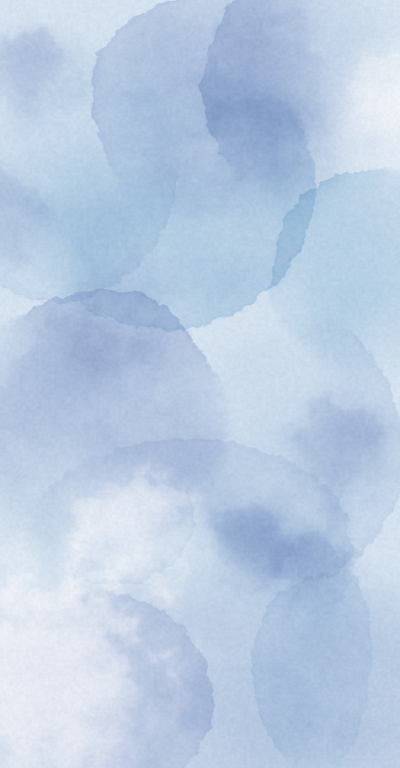
Write a Shadertoy shader that draws this background.

```glsl
// Overlapping watercolour washes in blue and lavender on pale, grained paper.
// Ragged ellipses dry crisp on one side and bleed away on the other, torn pools
// darken or lift the ink, and the summed ink tints the paper by absorption.

// Ellipse centre and radii, in canvas heights, measured from the top left
const vec4 WASH_SHAPE[12] = vec4[12](
    vec4(.267, .137, .146, .143), vec4(.390, .110, .127, .150),
    vec4(.070, .215, .163, .176), vec4(.215, .240, .195, .190),
    vec4(.500, .355, .147, .140), vec4(.124, .547, .173, .170),
    vec4(.378, .586, .148, .170), vec4(.247, .710, .215, .143),
    vec4(.150, .680, .100, .085), vec4(.137, .918, .135, .143),
    vec4(.450, .875, .125, .135), vec4(.345, .860, .140, .200));

// Direction in which pigment settles, lavender share, strength
const vec4 WASH_INK[12] = vec4[12](
    vec4(-.45, -.15, .80, .90), vec4(-.50, -.25, .75, .85),
    vec4( .30,  .60, .15, .45), vec4( .25,  .45, .05, .85),
    vec4(-.35, -.35, .00, .95), vec4( .15, -.45, .80, .95),
    vec4( .40,  .20, .50, .50), vec4( .25, -.50, .60, .40),
    vec4( .35,  .40, .30, .45), vec4( .55, -.10, .85, .60),
    vec4(-.45, -.10, .25, .50), vec4( .50, -.05, .10, .35));

// Centre, radius, amount: positive pools darken, negative ones lift to white
const vec4 POOL[12] = vec4[12](
    vec4(.045, .100, .055,  .8), vec4(.000, .270, .060,  .7),
    vec4(.330, .200, .080,  .5), vec4(.350, .090, .090,  .5),
    vec4(.450, .590, .060,  .8), vec4(.325, .710, .055, 1.0),
    vec4(.410, .730, .045,  .8), vec4(.110, .520, .100,  .4),
    vec4(.150, .405, .070,  .4), vec4(.165, .690, .070, -1.),
    vec4(.530, .150, .070, -.9), vec4(.050, .900, .140, -1.1));

vec2 hashGradient(vec2 cell) {
    vec3 h = fract(cell.xyx * vec3(.1031, .1030, .0973));
    h += dot(h, h.yzx + 33.33);
    float angle = 6.2832 * fract((h.x + h.y) * h.z);
    return vec2(cos(angle), sin(angle));
}

float gradientNoise(vec2 p) {
    vec2 i = floor(p), f = p - i;
    vec2 u = f * f * f * (f * (f * 6. - 15.) + 10.);
    vec2 e = vec2(0, 1);
    float a = dot(hashGradient(i), f);
    float b = dot(hashGradient(i + e.yx), f - e.yx);
    float c = dot(hashGradient(i + e), f - e);
    float d = dot(hashGradient(i + 1.), f - 1.);
    return mix(mix(a, b, u.x), mix(c, d, u.x), u.y);
}

float fbm(vec2 p) {
    float sum = 0., amplitude = 1.;
    for (int i = 0; i < 4; i++) {
        sum += amplitude * gradientNoise(p);
        p = mat2(1.6, 1.2, -1.2, 1.6) * p + 17.3;
        amplitude *= .5;
    }
    return sum;
}

// Pigment density of one wash: a broad soft body, plus a thin ragged film and
// a drying rim that survive only where the pigment settled
float wash(vec2 p, vec4 shape, vec2 settle, vec2 seed, float crisp) {
    vec2 q = (p - shape.xy) / shape.zw;
    float patchy = gradientNoise(p * 9. + seed);
    float ragged = .006 * fbm(p * 45. + seed) + .0025 * gradientNoise(p * 150. + seed);
    float depth = (1. - length(q)) * min(shape.z, shape.w) + ragged;
    float settled = dot(q, settle);
    float dry = smoothstep(-.25, .3, settled + .5 * patchy);
    float soft = mix(.03, crisp, dry);
    float inner = max(depth, 0.);
    float film = smoothstep(-soft, soft, depth);
    float body = smoothstep(-.01, .06, depth + .02 * patchy);
    float rim = dry * (.3 * exp(-inner / .0025) + .15 * exp(-inner / .02));
    float density = clamp(.6 + settled + .5 * patchy, 0., 1.2);
    return density * (film * (.5 + rim) + .45 * body);
}

void mainImage(out vec4 fragColor, in vec2 fragCoord) {
    vec2 p = fragCoord / iResolution.y;
    p.y = 1. - p.y;
    float crisp = max(.0014, .8 / iResolution.y);
    float blotch = fbm(p * 9. + 4.);
    vec2 bend = vec2(gradientNoise(p * 6.), gradientNoise(p * 6. + 31.));
    float tear = fbm(p * 24. + 8.);

    // Ink: x is blue, y is lavender; the lower sheet has a lavender cast
    vec2 ink = vec2(0, .4 * smoothstep(.72, .85, p.y));
    for (int i = 0; i < 12; i++) {
        vec4 pigment = WASH_INK[i];
        vec2 seed = vec2(float(i) * 7.7, 3.);
        float amount = wash(p + .016 * bend, WASH_SHAPE[i], pigment.xy, seed, crisp);
        ink += amount * pigment.w * vec2(1. - pigment.z, pigment.z);
    }

    // Pools and lifts, torn along their upper side and feathered below
    float lift = 0.;
    for (int i = 0; i < 12; i++) {
        vec2 q = (p + .03 * bend - POOL[i].xy) / POOL[i].z;
        float reach = length(q) + .45 * tear;
        float torn = smoothstep(1.05, .9, reach) * smoothstep(.4, -.5, q.y);
        float amount = .85 * smoothstep(1.7, .1, reach) + .2 * torn;
        ink += max(POOL[i].w, 0.) * amount * vec2(.2, .8);
        lift += max(-POOL[i].w, 0.) * amount;
    }
    lift = clamp(lift + .2 * blotch, 0., 1.);
    float granulation = fbm(p * 60. + 2.);
    ink *= (1. + .4 * blotch + .12 * granulation) * (1. - .65 * lift);
    ink /= 1. + .1 * (ink.x + ink.y);

    // Paper, absorption and grain
    vec3 color = mix(vec3(.83, .885, .937), vec3(.95, .957, .975), lift);
    color *= pow(vec3(.78, .87, .93), vec3(ink.x));
    color *= pow(vec3(.78, .805, .90), vec3(ink.y));
    float grain = gradientNoise(p * 240.) + .7 * gradientNoise(p * 120. + 9.);
    color += .023 * grain * vec3(1.1, 1., .8);
    fragColor = vec4(clamp(color, 0., 1.), 1);
}
```
